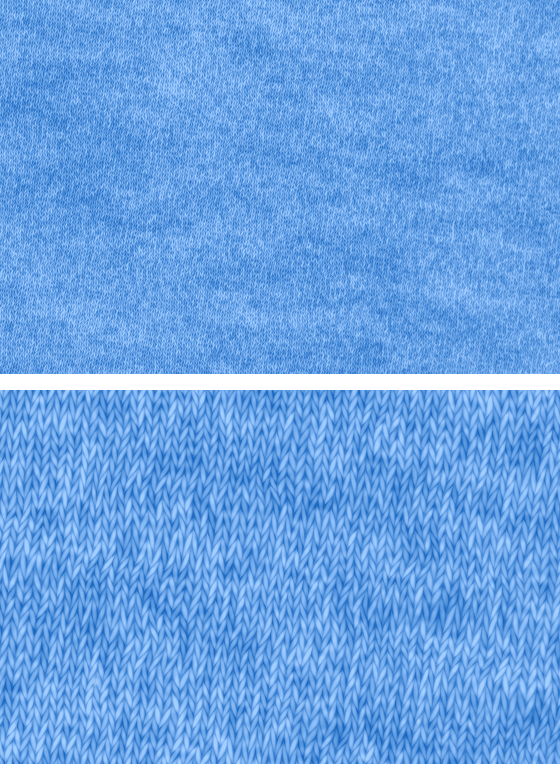
Top: the whole. Bottom: its middle third, enlarged.
Reproduce this texture procedurally as a Shadertoy shader.

```glsl
// Blue jersey knit: slightly tilted columns of small V-shaped stitches.
// Each stitch leg is a shaded slanted ellipse; layered noise adds yarn
// variation, streaks along the courses, fuzz and a few pale lint flecks.

#define WALES 75.0          // stitch columns per canvas height
#define COURSES 84.0        // stitch rows per canvas height
#define TILT 0.12           // lean of the fabric, radians
#define RELIEF 0.82         // light to dark range of a stitch
#define YARN_VARIATION 0.40 // tone change from leg to leg
#define STREAKS 0.52        // mottling along the courses
#define FUZZ 0.50           // fine fibre grain
#define BASE_TONE 0.58
#define DARK_BLUE vec3(0.16, 0.45, 0.78)
#define LIGHT_BLUE vec3(0.56, 0.75, 0.975)
#define SAMPLES 3           // antialiasing grid per axis

float hash(vec2 p) {
    vec3 q = fract(vec3(p.xyx) * 0.1031);
    q += dot(q, q.yzx + 33.33);
    return fract((q.x + q.y) * q.z);
}

float noise(vec2 p) {
    vec2 cell = floor(p);
    vec2 f = fract(p);
    f = f * f * (3.0 - 2.0 * f);
    float low = mix(hash(cell), hash(cell + vec2(1, 0)), f.x);
    float high = mix(hash(cell + vec2(0, 1)), hash(cell + vec2(1, 1)), f.x);
    return mix(low, high, f.y);
}

// Tone of the V stitches, centred on zero
float stitches(vec2 p, float relief) {
    vec2 knit = p * vec2(WALES, COURSES);
    knit.x += 0.5 * (noise(knit * vec2(0.30, 0.45)) - 0.5);
    knit.y += 0.8 * (noise(knit * 0.35 + 40.0) - 0.5);

    // Mirror each wale into two legs that rise away from its middle
    float wale = floor(knit.x);
    float across = fract(knit.x) - 0.5;
    float side = step(0.0, across);
    float outward = 2.0 * abs(across);
    float along = knit.y - 0.8 * outward + 0.15 * side;
    float course = floor(along);

    // Rounded leg profile
    vec2 leg = 2.0 * vec2(outward, fract(along)) - 1.0;
    leg.x -= 0.35 * leg.y;
    float height = 1.0 - leg.x * leg.x - 0.8 * leg.y * leg.y;
    float shade = smoothstep(-0.5, 1.0, height) - 0.60;

    float yarn = hash(vec2(2.0 * wale + side, course) + 300.0) - 0.5;
    return relief * shade + YARN_VARIATION * yarn + 0.08 * (side - 0.5);
}

// Mottling stretched along the courses
float streaks(vec2 p) {
    float broad = noise(p * vec2(5.0, 17.0) + 20.0);
    float narrow = noise(p * vec2(14.0, 46.0) + 70.0);
    return 0.5 * broad + 0.5 * narrow - 0.5;
}

// Sparse pale lint
float lint(vec2 p) {
    vec2 grid = p * 9.0 + 50.0;
    vec2 cell = floor(grid);
    vec2 centre = 0.2 + 0.6 * vec2(hash(cell + 7.0), hash(cell + 19.0));
    vec2 d = (fract(grid) - centre) * vec2(1.5, 1.0);
    float size = mix(0.025, 0.055, hash(cell + 31.0));
    float present = step(0.86, hash(cell + 43.0));
    return present * (1.0 - smoothstep(0.3 * size, size, length(d)));
}

vec3 fabric(vec2 uv, float side) {
    float c = cos(TILT), s = sin(TILT);
    vec2 p = mat2(c, s, -s, c) * uv + 2.0;

    // The right side is paler and softer
    float soft = smoothstep(0.45, 1.1, side + 0.15 * (1.0 - uv.y));
    float relief = RELIEF * (1.0 - 0.35 * soft);

    float tone = BASE_TONE + stitches(p, relief);
    tone += STREAKS * streaks(p);
    tone += FUZZ * (noise(p * vec2(210.0, 170.0)) - 0.5);
    tone += 0.10 * (noise(p * 2.5 + 11.0) - 0.5) + 0.05 * soft;

    vec3 color = mix(DARK_BLUE, LIGHT_BLUE, clamp(tone, -0.15, 1.2));
    return mix(color, vec3(0.73, 0.85, 0.98), 0.7 * lint(p));
}

void mainImage(out vec4 fragColor, in vec2 fragCoord) {
    vec3 total = vec3(0.0);
    for (int j = 0; j < SAMPLES; j++) {
        for (int i = 0; i < SAMPLES; i++) {
            vec2 offset = (vec2(i, j) + 0.5) / float(SAMPLES) - 0.5;
            vec2 pos = fragCoord + offset;
            total += fabric(pos / iResolution.y, pos.x / iResolution.x);
        }
    }
    fragColor = vec4(clamp(total / float(SAMPLES * SAMPLES), 0.0, 1.0), 1.0);
}
```
